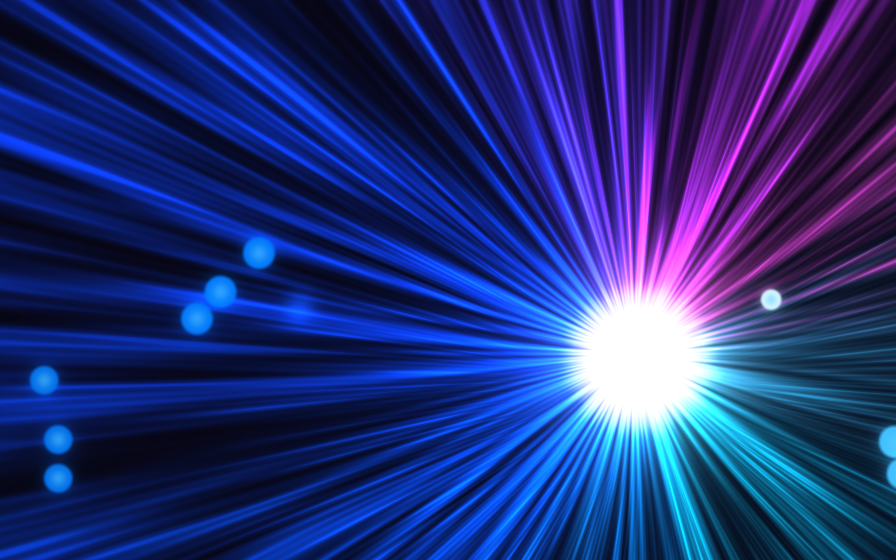
A Shadertoy shader for this background:

```glsl
// A burst of glowing optical fibres around a white-hot core, with loose fibre tips.
// Wrapped gradient noise in polar space makes the streaks, angular lobes blend
// the colours, and soft discs along short curves draw the out-of-focus tips.

#define CANVAS vec2(1.6, 1.0)
#define CENTRE vec2(1.142, 0.358)
#define CORE_RADIUS 0.118
#define HALO_REACH 0.055
#define GLOW_REACH 0.17
#define FIBRE_LAYERS 3
#define COARSE_COUNT 46.0
#define FIBRE_FALLOFF 3.0
#define FIBRE_GAIN 1.15
#define TIP_RADIUS 0.028
#define NIGHT vec3(0.025, 0.022, 0.075)

const float TAU = 6.2831853;

vec2 randomGradient(vec2 cell) {
    vec3 q = fract(cell.xyx * vec3(0.1031, 0.1030, 0.0973));
    q += dot(q, q.yzx + 33.33);
    float angle = TAU * fract((q.x + q.y) * q.z);
    return vec2(cos(angle), sin(angle));
}

// Gradient noise that repeats along x after "period" cells
float gradientNoise(vec2 p, float period) {
    vec2 i = floor(p), f = p - i;
    vec2 u = f * f * f * (f * (f * 6.0 - 15.0) + 10.0);
    float x0 = mod(i.x, period), x1 = mod(i.x + 1.0, period);
    float a = dot(randomGradient(vec2(x0, i.y)), f);
    float b = dot(randomGradient(vec2(x1, i.y)), f - vec2(1.0, 0.0));
    float c = dot(randomGradient(vec2(x0, i.y + 1.0)), f - vec2(0.0, 1.0));
    float d = dot(randomGradient(vec2(x1, i.y + 1.0)), f - vec2(1.0));
    return 1.5 * mix(mix(a, b, u.x), mix(c, d, u.x), u.y);
}

// Soft bump around a direction, all in degrees
float lobe(float angle, float middle, float width) {
    float d = (mod(angle - middle + 540.0, 360.0) - 180.0) / width;
    return exp(-d * d);
}

// Fibre colour for each direction: a weighted blend of lobes
vec3 fibreColour(float angle) {
    vec4 sum = vec4(0.03, 0.20, 0.90, 1.0) * 0.002;
    sum += vec4(0.03, 0.23, 0.92, 1.0) * lobe(angle, 165.0, 36.0);
    sum += vec4(0.01, 0.25, 0.78, 1.0) * lobe(angle, 222.0, 30.0);
    sum += vec4(0.01, 0.40, 0.74, 1.0) * lobe(angle, 264.0, 18.0);
    sum += vec4(0.01, 0.38, 0.47, 1.0) * lobe(angle, 306.0, 30.0);
    sum += vec4(0.06, 0.23, 0.30, 1.0) * lobe(angle, 4.0, 20.0);
    sum += vec4(0.42, 0.12, 0.37, 1.0) * lobe(angle, 40.0, 17.0);
    sum += vec4(0.50, 0.12, 0.66, 1.0) * lobe(angle, 72.0, 16.0);
    sum += vec4(0.24, 0.17, 0.85, 1.0) * lobe(angle, 101.0, 18.0);
    return sum.rgb / sum.a;
}

// Streak values, coarse to fine; each layer has a slightly shifted hub
vec3 fibreStreaks(vec2 p) {
    vec3 streaks = vec3(0.0);
    float count = COARSE_COUNT;
    for (int k = 0; k < FIBRE_LAYERS; k++) {
        float shift = float(k);
        vec2 q = p - 0.013 * shift * vec2(cos(shift * 2.4), sin(shift * 2.4));
        float turn = fract(atan(q.y, q.x) / TAU);
        float along = length(q) * (1.3 + 0.4 * shift) + 17.0 * shift;
        streaks[k] = gradientNoise(vec2(turn * count, along), count);
        count *= 3.0;
    }
    return streaks;
}

// A blurred fibre tip: saturated disc, slightly paler middle, faint glow
void addTip(inout vec3 colour, vec2 offset, float radius, vec3 tint) {
    float d = length(offset), blur = 0.10 * radius + 1.0 / iResolution.y;
    vec3 disc = mix(tint, vec3(0.35, 0.80, 1.0), 0.5 * exp(-3.0 * d * d / (radius * radius)));
    colour += 0.22 * tint * exp(-max(d - radius, 0.0) / (0.35 * radius));
    colour = mix(colour, disc, 1.0 - smoothstep(radius - blur, radius + blur, d));
}

void mainImage(out vec4 fragColor, in vec2 fragCoord) {
    vec2 uv = fragCoord / iResolution.xy * CANVAS;
    vec2 p = uv - CENTRE;
    float r = length(p), beyond = max(r - CORE_RADIUS, 0.0);
    float angle = degrees(atan(p.y, p.x));
    vec3 streaks = fibreStreaks(p);
    streaks.z *= smoothstep(0.10, 0.45, r);
    vec3 hue = fibreColour(angle + 16.0 * streaks.y);
    float warm = lobe(angle, 77.0, 28.0);
    hue = mix(hue, vec3(0.80, 0.20, 0.86), 0.65 * warm * exp(-beyond / 0.16));

    // Fibres: broad bundles, strands inside them, thin bright filaments
    float bundle = smoothstep(-0.75, 0.70, streaks.x + 0.55 * streaks.y);
    float strand = clamp(0.85 + 0.75 * streaks.y + 0.65 * streaks.z, 0.08, 2.0);
    float filament = smoothstep(0.20, 0.80, streaks.z + 0.45 * streaks.y);
    float gaps = 0.80 * lobe(angle, 131.0 + 8.0 * exp(-4.0 * r), 4.5)
               + 0.75 * lobe(angle, 79.0, 3.0) + 0.45 * lobe(angle, 180.5, 2.5)
               + 0.45 * lobe(angle, 167.0, 3.0) + 0.45 * lobe(angle, 192.0, 4.0);
    float shafts = 0.30 * lobe(angle, 172.5, 1.7) + 0.28 * lobe(angle, 185.5, 1.6);
    float open = 1.0 - gaps * smoothstep(0.14, 0.30, r);
    float light = (0.22 + 0.85 * bundle) * strand * open + shafts;
    float falloff = 0.36 + 0.80 * exp(-FIBRE_FALLOFF * beyond);
    vec3 colour = NIGHT + hue * light * falloff * FIBRE_GAIN;
    colour += hue * filament * open * falloff * (0.25 + 0.40 * bundle);

    // Thin magenta threads among the upper fibres
    float threads = smoothstep(0.22, 0.50, streaks.y) * lobe(angle, 82.0, 20.0);
    colour += vec3(0.50, 0.02, 0.38) * threads * open * falloff;

    // Wide coloured glow, pale halo and ragged white core
    colour += 0.42 * hue * exp(-beyond / GLOW_REACH) * (1.0 + 0.6 * streaks.y);
    vec3 glow = mix(hue / max(hue.r, max(hue.g, hue.b)), vec3(1.0), 0.35);
    colour += 0.85 * glow * exp(-beyond / HALO_REACH) * (1.0 + 0.4 * streaks.y);
    float edge = CORE_RADIUS + 0.010 * streaks.x + 0.014 * streaks.y;
    colour = mix(colour, vec3(1.0), 1.0 - smoothstep(edge - 0.025, edge + 0.030, r));

    // Loose tips: two curved trios on the left, a pair at the right edge
    vec3 azure = vec3(0.0, 0.46, 0.98);
    for (int k = 0; k < 3; k++) {
        float t = float(k);
        vec2 upper = vec2(0.4625, 0.548) - t * vec2(0.0818, 0.0795) + t * t * vec2(0.0132, 0.0105);
        vec2 lower = vec2(0.079, 0.321) + t * vec2(0.0375, -0.1245) + t * t * vec2(-0.0125, 0.0185);
        addTip(colour, uv - upper, TIP_RADIUS, azure);
        addTip(colour, uv - lower, 0.9 * TIP_RADIUS, 0.92 * azure);
        if (k < 2) addTip(colour, uv - vec2(1.598 + 0.014 * t, 0.211 - 0.057 * t), TIP_RADIUS, vec3(0.25, 0.75, 1.0));
    }
    addTip(colour, uv - vec2(1.377, 0.465), 0.64 * TIP_RADIUS, vec3(0.85, 0.97, 1.0));
    vec2 faint = (uv - vec2(0.535, 0.450)) / TIP_RADIUS;
    colour += vec3(0.02, 0.16, 0.50) * exp(-dot(faint, faint));
    fragColor = vec4(clamp(colour, 0.0, 1.0), 1.0);
}
```
